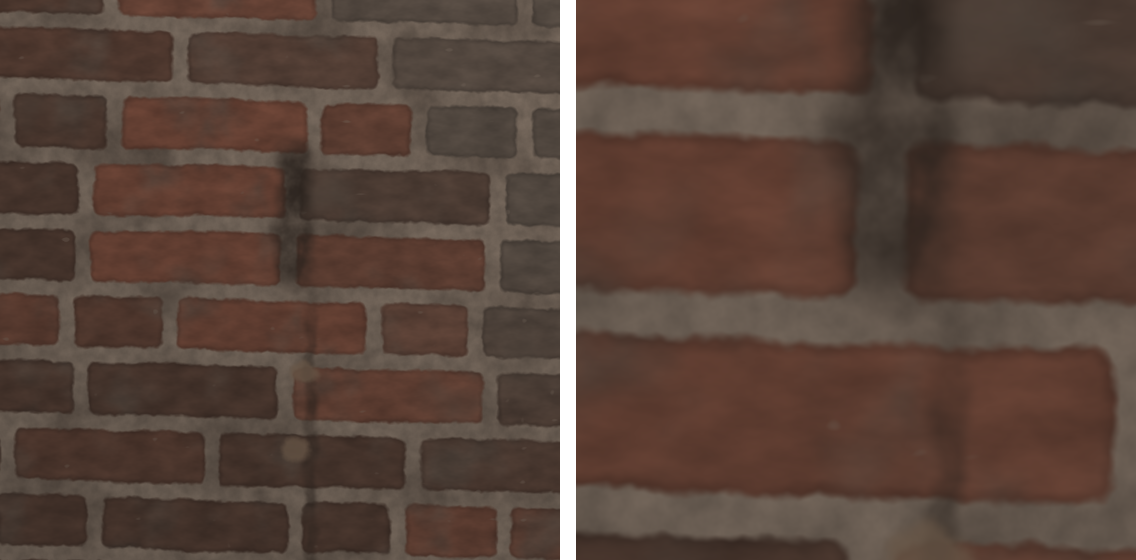
Left, the full canvas; right, a detail of the centre.
Reproduce this texture procedurally as a WebGL 2 fragment shader.

```glsl
#version 300 es
precision highp float;
// Old brick wall in dim light: nine slightly tilted courses of long bricks, with
// header pairs in every third course. Rounded-box distances cut the bricks out of
// the mortar; gradient noise roughens the edges and adds grime, chips and a stain.

#define COURSE 0.119       // height of one course
#define FIRST_JOINT 0.048  // depth of the first bed joint below the top
#define TILT 0.026         // fall of the courses from left to right
#define BRICK 0.366        // length of a stretcher with its joint
#define JOINT 0.027        // mortar thickness
#define CORNER 0.013       // rounding of the brick corners
#define ROUGHNESS 0.008    // unevenness of the brick edges
#define SOFTNESS 0.0035    // blur of the brick edges
#define STAIN_X 0.525      // position of the dark vertical stain

uniform vec2 u_resolution;
out vec4 fragColor;

const vec3 RED = vec3(0.385, 0.245, 0.195);
const vec3 BROWN = vec3(0.275, 0.205, 0.172);
const vec3 GREY = vec3(0.305, 0.268, 0.238);
const vec3 SOOT = vec3(0.165, 0.135, 0.115);
const vec3 MORTAR = vec3(0.425, 0.375, 0.332);
const vec3 GRIME = vec3(0.325, 0.282, 0.248);

// Start of the running bond in each course
const float BOND[9] = float[9](0.204, 0.319, 0.198, 0.155, 0.150, 0.300, 0.140, 0.010, 0.165);

vec2 hash2(vec2 p) {
    uvec2 q = uvec2(ivec2(floor(p))) * uvec2(1597334673u, 3812015801u);
    uint n = (q.x ^ q.y) * 1597334673u;
    n = (n ^ (n >> 15u)) * 2246822519u;
    n ^= n >> 13u;
    return vec2(n & 65535u, n >> 16u) / 65535.0;
}

float gradientDot(vec2 cell, vec2 corner, vec2 f) {
    float angle = 6.28318 * hash2(cell + corner).x;
    return dot(vec2(cos(angle), sin(angle)), f - corner);
}

float noise(vec2 p) {
    vec2 i = floor(p), f = p - i;
    vec2 u = f * f * f * (f * (f * 6.0 - 15.0) + 10.0);
    return mix(mix(gradientDot(i, vec2(0, 0), f), gradientDot(i, vec2(1, 0), f), u.x),
               mix(gradientDot(i, vec2(0, 1), f), gradientDot(i, vec2(1, 1), f), u.x), u.y);
}

float fbm(vec2 p) {
    float sum = 0.0, gain = 0.6;
    for (int k = 0; k < 4; k++) {
        sum += gain * noise(p);
        p = mat2(1.6, 1.2, -1.2, 1.6) * p + 7.3;
        gain *= 0.5;
    }
    return sum;
}

float roundedBox(vec2 p, vec2 halfSize, float radius) {
    vec2 q = abs(p) - halfSize + radius;
    return length(max(q, 0.0)) + min(max(q.x, q.y), 0.0) - radius;
}

// Signed distance to the brick at uv; also gives its id and centre
float brickDistance(vec2 uv, out vec2 id, out float centreX) {
    float depth = 1.0 - uv.y - TILT * (uv.x - 0.5) + 0.006 * noise(uv * 4.0);
    float course = (depth - FIRST_JOINT) / COURSE + 1.0;
    float row = floor(course);
    float x = uv.x + 0.02 * noise(vec2(uv.x * 2.5, row * 5.7 + 0.4));
    float start = BOND[int(mod(row, 9.0))];
    float cell = floor((x - start) / BRICK);
    float size = BRICK;
    // Odd cells of every third course hold two headers
    if (mod(row, 3.0) == 2.0 && mod(cell, 2.0) == 1.0) {
        size *= 0.5;
        cell = floor((x - start) / size);
    }
    id = vec2(cell + 40.0 + 100.0 * step(size, 0.5 * BRICK), row);
    centreX = start + (cell + 0.5) * size;
    vec2 p = vec2(x - centreX, (course - row - 0.5) * COURSE);
    return roundedBox(p, 0.5 * (vec2(size, COURSE) - JOINT), CORNER);
}

vec3 brickColor(vec2 uv, vec2 id, float centreX) {
    vec2 h = hash2(id);
    float redness = smoothstep(0.2, 0.85, h.x + 0.6 * (uv.y - 0.5));
    float greyness = smoothstep(0.5, 0.9, centreX + 0.4 * (h.y - 0.5));
    vec3 color = mix(mix(BROWN, RED, redness), GREY, greyness * smoothstep(0.0, 0.6, uv.y));
    color = mix(color, GREY, smoothstep(0.0, 0.5, fbm(uv * 7.0 + h * 9.0)) * 0.7);
    color *= 1.0 + 0.28 * fbm(uv * vec2(18.0, 34.0) + h * 20.0);
    float chips = smoothstep(0.48, 0.62, noise(uv * vec2(38.0, 62.0) + 3.0));
    return mix(color, MORTAR, 0.4 * chips);
}

void main() {
    vec2 uv = gl_FragCoord.xy / u_resolution;
    vec2 id;
    float centreX;
    float d = brickDistance(uv, id, centreX);
    d += ROUGHNESS * fbm(uv * 24.0) + 0.002 * noise(uv * 110.0);
    float edge = max(SOFTNESS, 1.0 / u_resolution.y);
    float mortarMask = smoothstep(-edge, edge, d);

    // Bricks with darker rims, and mottled mortar
    vec3 brick = brickColor(uv, id, centreX) * (1.0 - 0.14 * smoothstep(-0.010, 0.0, d));
    vec3 mortar = mix(MORTAR, GRIME, smoothstep(-0.15, 0.5, fbm(uv * 6.0 + 12.0)));
    mortar *= 1.0 + 0.22 * fbm(uv * 42.0);
    vec3 color = mix(brick, mortar, mortarMask);

    // Dirt that veils bricks and joints alike
    color = mix(color, GRIME * 0.92, 0.55 * smoothstep(0.12, 0.5, fbm(uv * 4.5 + 31.0)));

    // Broad stain in the middle, running down as a thin dark streak
    float wander = uv.x - STAIN_X + 0.02 * fbm(uv * vec2(9.0, 16.0));
    float broad = smoothstep(0.046, 0.014, abs(wander))
                * smoothstep(0.47, 0.53, uv.y) * smoothstep(0.77, 0.71, uv.y);
    float streak = smoothstep(0.016, 0.003, abs(wander - 0.03)) * smoothstep(0.52, 0.38, uv.y);
    float patchy = clamp(0.75 + 0.9 * fbm(uv * 22.0), 0.0, 1.0);
    color = mix(color, SOOT, patchy * max(0.9 * broad, 0.55 * streak));

    // Pale mortar lumps beside the streak
    for (float k = 0.0; k < 2.0; k++) {
        vec2 lump = uv - vec2(0.543 - 0.015 * k, 0.335 - 0.137 * k);
        float r = length(lump * vec2(1.0, 1.2)) + 0.014 * fbm(uv * 30.0);
        color = mix(color, MORTAR * vec3(0.98, 0.92, 0.85), 0.75 * smoothstep(0.032, 0.016, r));
    }

    // Dim light, weaker towards the bottom and the left
    color *= 0.90 + 0.10 * uv.y + 0.06 * uv.x;
    fragColor = vec4(color, 1.0);
}
```
